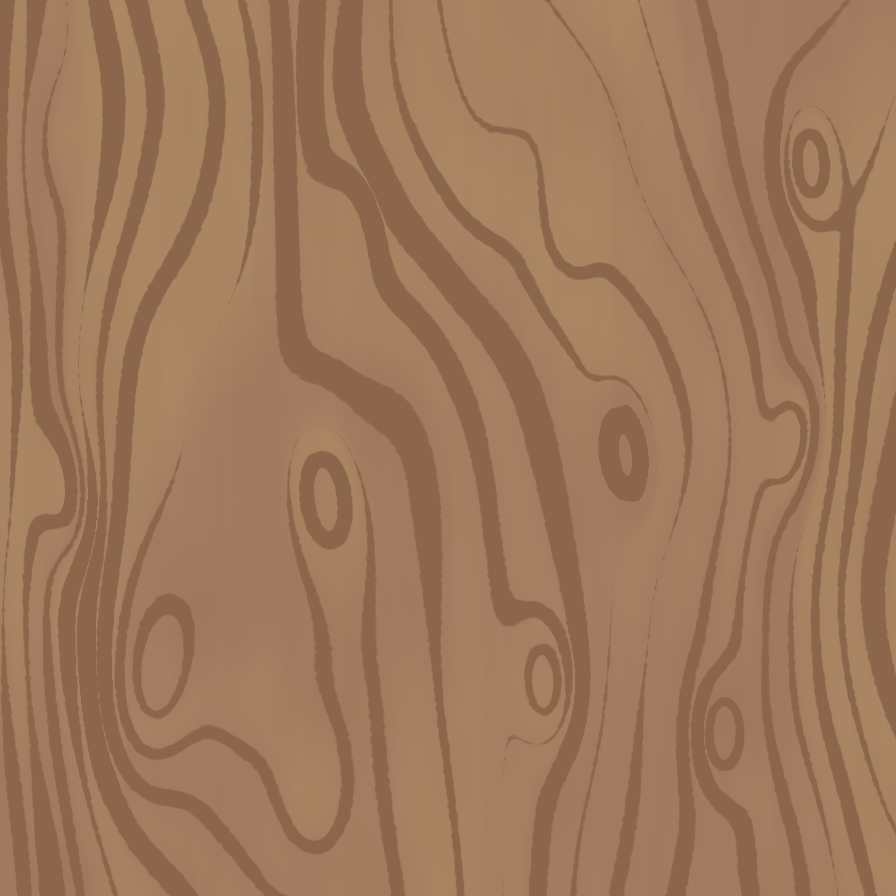
Write a WebGL 2 fragment shader that draws this texture.

```glsl
#version 300 es
precision highp float;
// Drawn wood grain: dark brown lines are the integer contours of a height field
// that climbs across the canvas, bent by stretched noise and pulled to plateaus
// at scattered knots, over soft bands of pinkish and ochre brown.

uniform vec2 u_resolution;
out vec4 fragColor;

const vec3 PINK_BROWN = vec3(0.628, 0.476, 0.370);
const vec3 OCHRE_BROWN = vec3(0.664, 0.522, 0.386);
const vec3 LINE_BROWN = vec3(0.545, 0.400, 0.293);
const vec2 KNOT_GRID = vec2(4.0, 3.0);

float hash(vec2 p) {
    return fract(sin(dot(p, vec2(127.1, 311.7))) * 43758.5453);
}

// Smooth value noise in 0..1
float noise(vec2 p) {
    vec2 cell = floor(p);
    vec2 t = fract(p);
    t = t * t * t * (t * (t * 6.0 - 15.0) + 10.0);
    float low = mix(hash(cell), hash(cell + vec2(1.0, 0.0)), t.x);
    float high = mix(hash(cell + vec2(0.0, 1.0)), hash(cell + vec2(1.0, 1.0)), t.x);
    return mix(low, high, t.y);
}

// Near-vertical grain that folds into long tongues
float plainGrain(vec2 p) {
    return 15.0 * p.x
        + 5.0 * noise(p * vec2(3.6, 1.7) + 4.3)
        + 1.3 * noise(p * vec2(8.0, 3.6) + 17.0);
}

// Grain with a plateau at each knot, whose slopes form closed rings
float knottedGrain(vec2 p) {
    float height = plainGrain(p);
    vec2 cell = floor(p * KNOT_GRID);
    for (int i = 0; i < 9; i++) {
        vec2 id = cell + vec2(i % 3 - 1, i / 3 - 1);
        if (hash(id + 5.7) < 0.2) continue;
        vec2 jitter = vec2(hash(id + 1.3), hash(id + 8.9));
        vec2 center = (id + mix(vec2(0.2), vec2(0.8), jitter)) / KNOT_GRID;
        float size = mix(0.028, 0.046, hash(id + 3.1));
        vec2 offset = p - center;
        offset.x += offset.y * 0.25 * (hash(id + 6.4) - 0.5);
        vec2 q = offset / (size * vec2(1.0, 2.2));
        float side = hash(id + 2.2) < 0.5 ? -1.0 : 1.0;
        float rings = 1.0 + step(0.45, hash(id + 7.5));
        float plateau = floor(plainGrain(center)) + 0.5 + side * rings;
        height = mix(height, plateau, exp(-dot(q, q)));
    }
    return height;
}

// Half width of a line, swelling and tapering along its length
float lineHalfWidth(float index, float y) {
    float swell = noise(vec2(index * 7.0, y * 3.5 + index * 0.37));
    float bold = 0.007 * step(0.85, hash(vec2(index, 41.0)));
    return 0.0108 * swell - 0.0011 + bold * swell;
}

// Soft colour drifting along the grain
vec3 woodColor(vec2 p, float height, float lineGap) {
    float drift = 0.55 * noise(vec2(height * 0.8, p.y * 1.8))
        + 0.45 * noise(p * vec2(5.0, 2.5) + 31.0);
    float ochre = smoothstep(0.25, 0.75, drift + 0.16 * (lineGap - 0.25));
    vec3 color = mix(PINK_BROWN, OCHRE_BROWN, ochre);
    float mottling = noise(p * vec2(14.0, 9.0) + 53.0) - 0.5;
    float streaks = noise(p * vec2(90.0, 7.0)) - 0.5;
    return color + 0.014 * mottling + 0.008 * streaks;
}

void main() {
    vec2 p = gl_FragCoord.xy / u_resolution.y;
    float pixel = 1.0 / u_resolution.y;

    // Height and slope give the distance to the nearest contour
    float stepSize = 0.001;
    float height = knottedGrain(p);
    vec2 slope = vec2(knottedGrain(p + vec2(stepSize, 0.0)),
                      knottedGrain(p + vec2(0.0, stepSize))) - height;
    slope /= stepSize;
    float index = round(height);
    float lineGap = abs(height - index);
    // The slope floor lets lines widen into wedges where the grain parts
    float distanceToLine = lineGap / sqrt(dot(slope, slope) + 64.0);

    // Slightly ragged brush edge
    float ragged = 0.0016 * (noise(p * vec2(90.0, 210.0)) - 0.5);
    float inside = lineHalfWidth(index, p.y) + ragged - distanceToLine;
    float ink = smoothstep(-pixel, pixel, inside);

    vec3 color = mix(woodColor(p, height, lineGap), LINE_BROWN, ink);
    fragColor = vec4(color, 1.0);
}
```
